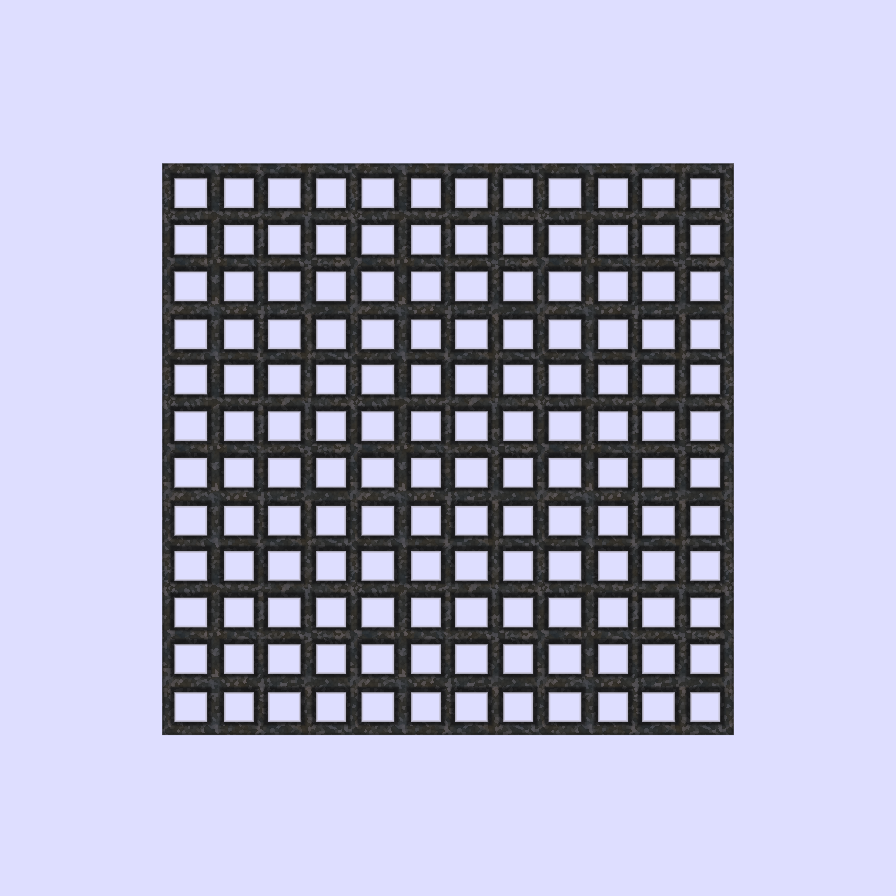
Write a Shadertoy shader that draws this pattern.

```glsl
const float COUNT = 12.0;                      // openings across and down
const vec2  PITCH = vec2(0.0522, 0.0520);      // spacing of openings, canvas units
const vec2  GRID_CENTRE = vec2(0.5, 0.4984);
const vec2  PLATE_CENTRE = vec2(0.5, 0.4987);
const float PLATE_HALF = 0.319;

// Lengths below are in units of the pitch
const vec2  HOLE_HALF = vec2(0.333, 0.317);
const float WIDTH_VARIATION = 0.015;           // even columns wider, odd narrower
const float NUDGE = 0.03;                      // offset of every fourth row and column
const float RIM = 0.024;
const float BEVEL = 0.095;
const float BEVEL_RAISE = 0.022;               // deeper shadow above each opening
const float VARIATION_PERIOD = 4.0;
const float GRAINS = 14.0;                     // grains per pitch

const vec3 BACKDROP = vec3(0.87, 0.87, 1.00);
const vec3 RIM_TINT = vec3(0.78, 0.77, 0.85);
const vec3 SHADOW = vec3(0.115, 0.115, 0.12);
const vec3 IRON = vec3(0.205, 0.205, 0.195);
const vec3 WORN = vec3(0.31, 0.30, 0.32);
const vec3 RUST = vec3(0.022, 0.004, -0.018);

vec3 hash3(vec2 p) {
    vec3 h = fract(p.xyx * vec3(0.1031, 0.1030, 0.0973));
    h += dot(h, h.yxz + 33.33);
    return fract((h.xxy + h.yzz) * h.zyx);
}

// Wrapping cellular noise: distance to the nearest grain and its random value
vec2 cellular(vec2 p, float period) {
    vec2 cell = floor(p);
    vec2 nearest = vec2(8.0, 0.0);
    for (int y = -1; y <= 1; y++) {
        for (int x = -1; x <= 1; x++) {
            vec2 neighbour = cell + vec2(x, y);
            vec3 h = hash3(mod(neighbour, period));
            float d = length(neighbour + h.xy - p);
            if (d < nearest.x) nearest = vec2(d, h.z);
        }
    }
    return nearest;
}

float boxDistance(vec2 p, vec2 halfSize) {
    vec2 q = abs(p) - halfSize;
    return max(q.x, q.y);
}

float coverage(float d, float pixel) {
    return 1.0 - smoothstep(-0.7 * pixel, 0.7 * pixel, d);
}

// Mottled metal, worn on the raised bars and most of all at their crossings
vec3 ironColour(vec2 grid, vec2 local, float bevelDistance) {
    vec2 fine = cellular(grid * GRAINS, GRAINS * VARIATION_PERIOD);
    vec2 coarse = cellular(grid * 5.0 + 0.4, 5.0 * VARIATION_PERIOD);
    float lit = smoothstep(-0.035, 0.035, bevelDistance);
    vec2 toBar = 0.5 - abs(local);
    float crossing = 1.0 - smoothstep(0.04, 0.22, length(toBar));
    float wear = smoothstep(0.55, 1.0, fine.y + 0.25 * crossing) * (0.5 + 0.5 * coarse.y);

    vec3 colour = mix(SHADOW, IRON, lit);
    colour = mix(colour, WORN, wear * mix(0.15, 0.95, lit));
    colour *= 0.88 + 0.3 * fine.y - 0.15 * fine.x;

    // Slow drift between brown and blue-grey
    vec2 phase = grid * 6.2831853 / VARIATION_PERIOD;
    float drift = sin(phase.x * 3.0 + sin(phase.y * 2.0)) * sin(phase.y * 5.0 + 1.0);
    return colour + RUST * (0.6 * drift + coarse.y - 0.5) * lit;
}

void mainImage(out vec4 fragColor, in vec2 fragCoord) {
    vec2 uv = fragCoord / iResolution.xy;
    float pixel = 1.0 / min(iResolution.x, iResolution.y);
    float gridPixel = pixel / PITCH.x;

    // Openings, with slight differences between rows and columns
    vec2 grid = (uv - GRID_CENTRE) / PITCH + 0.5 * COUNT;
    vec2 cell = clamp(floor(grid), 0.0, COUNT - 1.0);
    vec2 local = grid - cell - 0.5;
    vec2 fourth = 1.0 - step(0.5, mod(cell - vec2(1.0, 0.0), VARIATION_PERIOD));
    vec2 centred = local - NUDGE * fourth * vec2(1.0, -1.0);
    vec2 halfSize = HOLE_HALF;
    halfSize.x += WIDTH_VARIATION * (1.0 - 2.0 * mod(cell.x, 2.0));
    float hole = boxDistance(centred, halfSize);
    float bevel = boxDistance(centred - vec2(0.0, BEVEL_RAISE), halfSize + BEVEL);

    // Metal, darkened along the outer border
    float plate = boxDistance(uv - PLATE_CENTRE, vec2(PLATE_HALF));
    vec3 iron = ironColour(grid, local, bevel);
    iron *= mix(0.65, 1.0, smoothstep(0.0, 0.004, -plate));

    // Openings show the backdrop through a faint rim
    vec3 opening = mix(BACKDROP, RIM_TINT, smoothstep(-2.0 * RIM, -RIM, hole));
    vec3 grate = mix(iron, opening, coverage(hole, gridPixel));
    fragColor = vec4(mix(BACKDROP, grate, coverage(plate, pixel)), 1.0);
}
```
